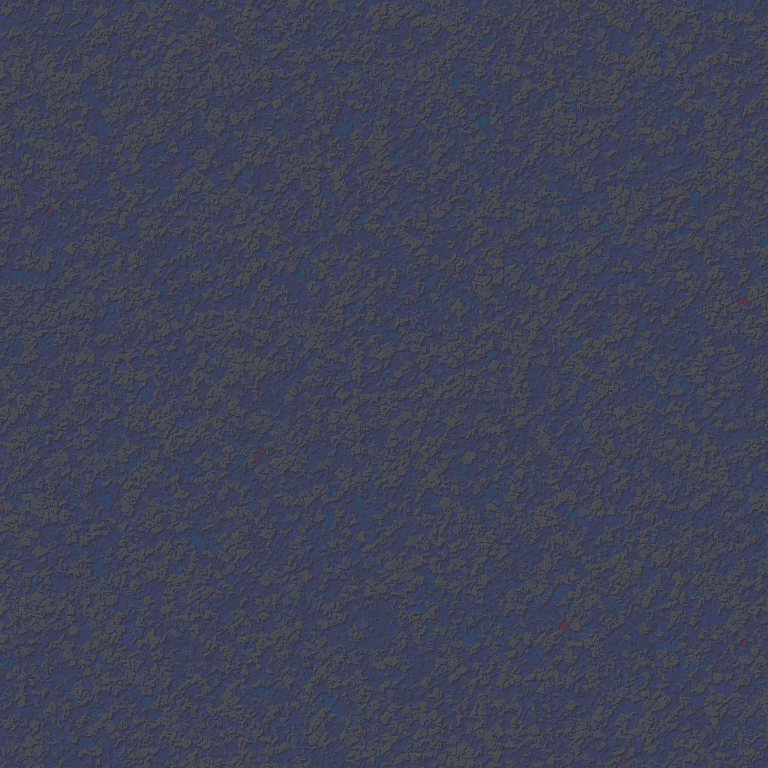
A Shadertoy shader for this texture:

```glsl
vec3 hash3(vec2 p) {
    vec3 q = fract(p.xyx * vec3(0.1031, 0.1030, 0.0973));
    q += dot(q, q.yxz + 33.33);
    return fract((q.xxy + q.yzz) * q.zyx);
}

// Cellular noise: x = distance to the cell border, y and z = random values of the cell
vec3 cells(vec2 p) {
    vec2 base = floor(p);
    float nearest = 9.0, second = 9.0;
    vec2 id = vec2(0.0);
    for (int y = -1; y <= 1; y++)
    for (int x = -1; x <= 1; x++) {
        vec2 cell = base + vec2(x, y);
        vec3 rnd = hash3(cell);
        float d = length(cell + rnd.xy - p);
        if (d < nearest) {
            second = nearest;
            nearest = d;
            id = cell;
        } else {
            second = min(second, d);
        }
    }
    return vec3(second - nearest, hash3(id + 71.0).yz);
}

// Ragged coordinates, slightly stretched along the rising diagonal
vec2 warp(vec2 p) {
    p += 0.0022 * sin(p.yx * vec2(310.0, 270.0) + 2.0 * sin(p * 190.0));
    p += 0.0010 * sin(p.yx * vec2(790.0, 860.0) + 3.0 * sin(p * 430.0));
    return vec2(0.64 * (p.x + p.y), 0.80 * (p.y - p.x)) + 3.0;
}

// Broad, soft patches of higher and lower ground
float patches(vec2 p) {
    vec2 q = p + 0.07 * sin(p.yx * vec2(17.0, 13.0) + 1.0);
    return sin(q.x * 15.0 + q.y * 9.0) * sin(q.y * 19.0 - q.x * 7.0 + 2.0)
         + 0.7 * sin(q.x * 41.0 - q.y * 23.0) * sin(q.y * 47.0 + q.x * 18.0);
}

float height(vec2 p) {
    vec2 q = warp(p);
    vec3 coarse = cells(q * 78.0);
    vec3 fine = cells(q * 155.0 + 19.0);
    return 0.58 * coarse.y * smoothstep(0.0, 0.22, coarse.x)
         + 0.42 * fine.y * smoothstep(0.0, 0.30, fine.x)
         + 0.05 * patches(p);
}

void mainImage(out vec4 fragColor, in vec2 fragCoord) {
    vec2 p = fragCoord / iResolution.y;
    vec2 toLight = vec2(-0.0017, 0.0021);

    float h = height(p);
    float shade = height(p + toLight) - h;
    vec3 speckle = cells(p * 260.0 + 7.0);
    vec3 grain = cells(warp(p) * 78.0);

    // Blue ground with fine tint changes
    vec3 color = mix(vec3(0.24, 0.25, 0.35), vec3(0.235, 0.26, 0.41),
                     smoothstep(0.45, 0.95, speckle.y));
    color = mix(color, vec3(0.22, 0.27, 0.44), 0.7 * smoothstep(0.85, 0.95, speckle.z));

    // Teal pits and a few red grains
    float pit = smoothstep(0.05, 0.2, grain.x) * (1.0 - smoothstep(0.3, 0.45, h));
    color = mix(color, vec3(0.17, 0.30, 0.41), 0.6 * pit * smoothstep(0.90, 0.94, grain.z));
    color = mix(color, vec3(0.38, 0.20, 0.26), 0.7 * pit * step(grain.z, 0.004));

    // Grey plateaus, over a blue-grey rim
    color = mix(color, vec3(0.27, 0.29, 0.35), smoothstep(0.38, 0.46, h));
    color = mix(color, vec3(0.29, 0.30, 0.32), smoothstep(0.50, 0.57, h));

    // Relief: dark slopes away from the light, faint glow towards it
    color = mix(color, vec3(0.225, 0.215, 0.28), smoothstep(0.07, 0.22, shade));
    color += vec3(0.012, 0.018, 0.016) * smoothstep(0.08, 0.30, -shade);

    fragColor = vec4(color, 1.0);
}
```
